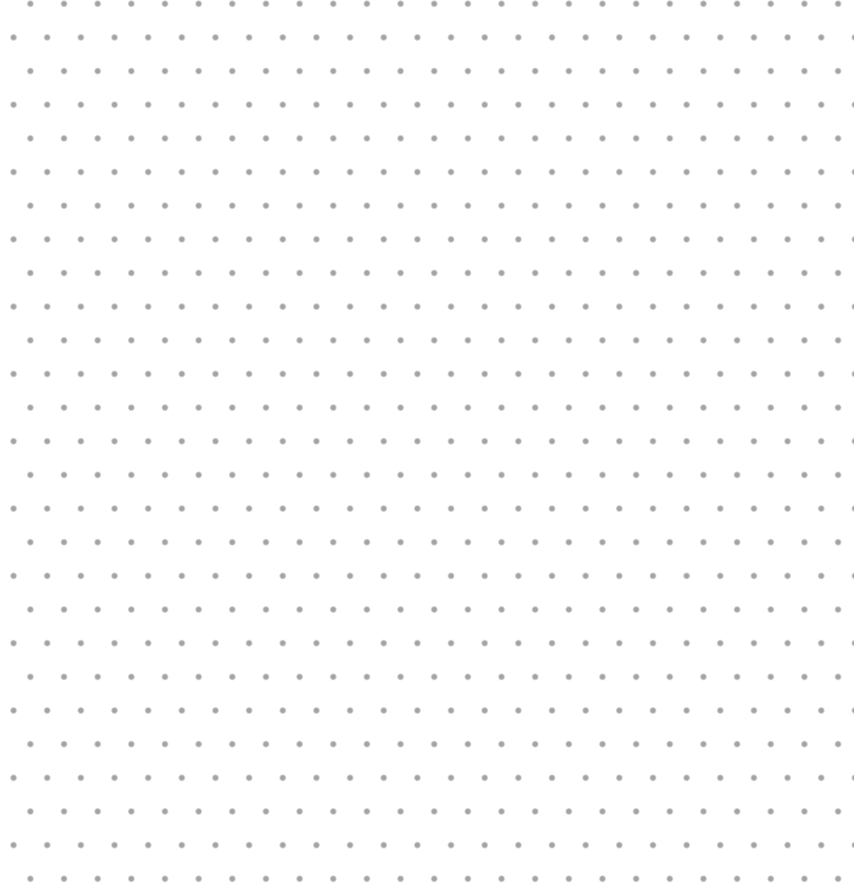
Write a Shadertoy shader that draws this pattern.

```glsl
// Staggered grid of small soft grey dots on white paper.

// Distance to the nearest dot centre, in grid pitches; alternate rows shift by half.
float dotDistance(vec2 grid) {
    float row = floor(grid.y + 0.5);
    float stagger = 0.5 * mod(row, 2.0);
    vec2 offset = vec2(grid.x - stagger, grid.y - row);
    offset.x -= floor(offset.x + 0.5);
    return length(offset);
}

void mainImage(out vec4 fragColor, in vec2 fragCoord) {
    // Canvas heights, measured from the upper left
    vec2 uv = vec2(fragCoord.x, iResolution.y - fragCoord.y) / iResolution.y;

    // Grid with its first dot near the upper left corner
    float pitch = 0.03756;
    vec2 grid = (uv - vec2(0.0339, 0.0042)) / pitch;

    // Soft rim, never narrower than a pixel
    float pixel = 1.0 / (iResolution.y * pitch);
    float halfRim = max(0.039, 0.5 * pixel);
    float ink = 1.0 - smoothstep(0.086 - halfRim, 0.086 + halfRim, dotDistance(grid));

    vec3 color = mix(vec3(1.0), vec3(0.64), ink);
    fragColor = vec4(color, 1.0);
}
```
